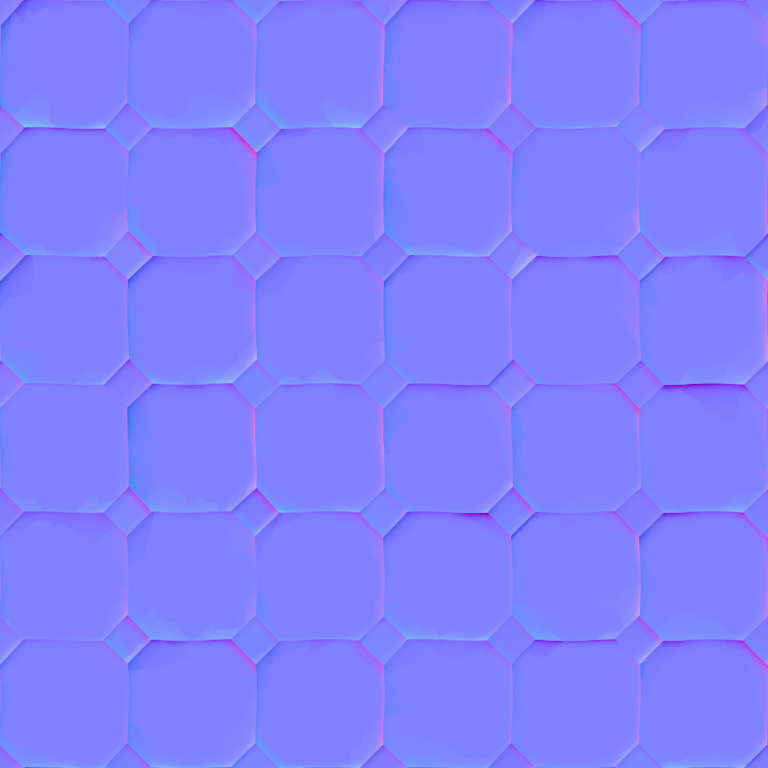
Give the GLSL for this texture map, as a Shadertoy shader.

```glsl
// Normal map of worn octagonal floor tiles with small diamond insets
#define CELLS 6.0          // tiles across and down
#define INSET 0.19         // half diagonal of a diamond, in tiles
#define BEVEL_MIN 0.13     // weakest edge slope
#define BEVEL_MAX 0.72     // strongest edge slope
#define BEVEL_WIDTH 0.022  // falloff of the edge slope, in tiles
#define CHIP_REACH 0.55    // how far worn facets reach inward
#define CHIP_SLOPE 0.17    // slope of worn facets
#define WOBBLE 0.007       // unevenness of the seams
#define TILE_TILT 0.016    // random lean of each tile
#define INSET_TILT 0.10    // random lean of each diamond
#define RING_SLOPE 0.035   // depth of the faint engraved rings

const float TAU = 6.2831853;
const vec2 WORN_SIDE = vec2(0.2, 0.35); // direction whose edges are steeper

float hash(vec2 p) {
    return fract(sin(dot(p, vec2(127.1, 311.7))) * 43758.5453);
}

float noise(vec2 p) {
    vec2 i = floor(p), f = fract(p);
    f = f * f * (3.0 - 2.0 * f);
    return mix(mix(hash(i), hash(i + vec2(1, 0)), f.x),
               mix(hash(i + vec2(0, 1)), hash(i + vec2(1, 1)), f.x), f.y);
}

// Outward slope of one side: a narrow bevel plus a broad chipped facet
vec2 sideSlope(vec2 q, vec2 dir, float apothem, vec2 seed, float chipScale, float soft) {
    float d = apothem - dot(q, dir);
    float along = dot(q, vec2(-dir.y, dir.x));
    float pick = hash(seed);
    float row = floor(hash(seed + 5.3) * 400.0);
    float vary = noise(vec2(along * 5.0 + 20.0, row));

    float strength = mix(BEVEL_MIN, BEVEL_MAX, pick * pick) * mix(0.35, 1.25, vary);
    strength *= 1.0 + dot(dir, WORN_SIDE);
    float width = BEVEL_WIDTH * mix(0.6, 1.4, hash(seed + 2.7));
    float bevel = strength * exp(-max(d, 0.0) / width);

    // Ragged inner border, skewed so that the facets look torn
    float skew = hash(seed + 4.9) * 8.0 - 4.0;
    float ragged = noise(vec2(along * 3.5 + d * skew + 40.0, row + 0.5));
    ragged += 0.25 * noise(vec2(along * 13.0 - d * 9.0 + 60.0, row + 9.5));
    float reach = CHIP_REACH * chipScale * (ragged - 0.52);
    float facet = smoothstep(0.0, 0.02, reach - d) * exp(-max(d, 0.0) * 6.0);
    float chip = CHIP_SLOPE * hash(seed + 8.1) * facet * mix(0.6, 1.2, vary);

    return dir * (bevel + chip) * smoothstep(0.0, soft, d);
}

// Slope of a shallow groove of given radius
vec2 ringSlope(vec2 q, float radius) {
    float r = length(q);
    float t = (r - radius) / 0.012;
    return q / max(r, 0.001) * t * exp(-t * t);
}

vec2 randomTilt(vec2 id) {
    return vec2(hash(id + 3.1), hash(id + 6.7)) - 0.5;
}

vec2 tileSlope(vec2 p, float soft) {
    vec2 id = mod(floor(p), CELLS);
    vec2 q = fract(p) - 0.5;
    vec2 slope = randomTilt(id + 11.0) * TILE_TILT;
    for (int i = 0; i < 8; i++) {
        float angle = float(i) * TAU / 8.0;
        bool diagonal = (i & 1) == 1;
        float apothem = diagonal ? (1.0 - INSET) * 0.70711 : 0.5;
        vec2 seed = id + vec2(float(i) * 13.7, 1.9);
        slope += sideSlope(q, vec2(cos(angle), sin(angle)), apothem, seed, 1.0, soft);
    }
    // Engraved rings on the middle row and column of every 3 by 3 block
    vec2 middle = 1.0 - step(0.5, abs(mod(id, 3.0) - 1.0));
    slope += RING_SLOPE * middle.y * ringSlope(q, 0.24);
    slope += RING_SLOPE * middle.x * ringSlope(q, 0.36) * smoothstep(-0.2, 0.3, q.y);
    slope += RING_SLOPE * middle.x * ringSlope(q + vec2(0, 0.1), 0.16) * 0.6;
    return slope;
}

vec2 insetSlope(vec2 p, float soft) {
    vec2 corner = floor(p + 0.5);
    vec2 q = p - corner;
    vec2 id = mod(corner, CELLS);
    vec2 slope = randomTilt(id + 31.0) * INSET_TILT;
    for (int i = 0; i < 4; i++) {
        float angle = (float(i) + 0.5) * TAU / 4.0;
        vec2 seed = id + vec2(float(i) * 17.3, 71.3);
        slope += sideSlope(q, vec2(cos(angle), sin(angle)), INSET * 0.70711, seed, 0.4, soft);
    }
    return slope;
}

void mainImage(out vec4 fragColor, in vec2 fragCoord) {
    vec2 p = fragCoord / iResolution.xy * CELLS;
    float pixel = CELLS / iResolution.y;
    float soft = max(0.007, 0.6 * pixel);

    // Wobble repeats with the whole canvas
    p += WOBBLE * sin(p.yx * TAU * vec2(7.0, 8.0) / CELLS + vec2(0.4, 2.1));

    // Blend between the two kinds of piece across the seam
    vec2 f = abs(p - floor(p + 0.5));
    float insideInset = smoothstep(-pixel, pixel, (INSET - f.x - f.y) * 0.70711);
    vec2 slope = mix(tileSlope(p, soft), insetSlope(p, soft), insideInset);

    // Green points down the canvas, with a slight overall lean
    vec3 normal = vec3(slope.x, 0.012 - slope.y, 0.0);
    normal.z = sqrt(max(0.0, 1.0 - dot(normal.xy, normal.xy)));
    fragColor = vec4(normal * 0.5 + 0.5, 1.0);
}
```
